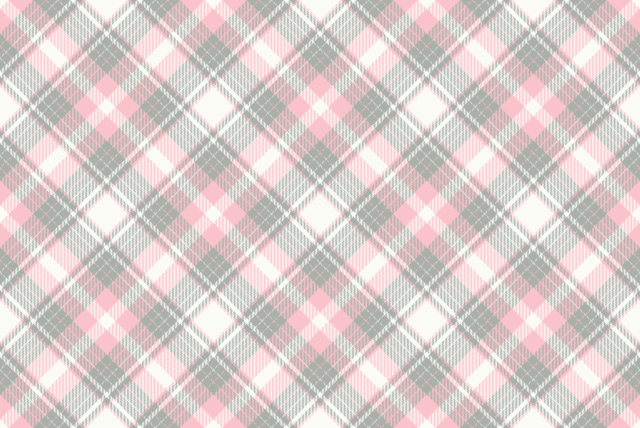
Write a Shadertoy shader that draws this pattern.

```glsl
const vec2 REPEATS = vec2(3.0, 2.0);
const float THREADS = 128.0;   // threads per sett, a multiple of the twill period
const float TWILL = 4.0;       // two over, two under
const float SHOW_THROUGH = 0.2; // share of the covered yarn that stays visible
const int SAMPLES = 4;         // antialiasing grid per side

const vec3 WHITE = vec3(0.985, 0.985, 0.965);
const vec3 PINK = vec3(0.980, 0.765, 0.800);
const vec3 GREY = vec3(0.665, 0.685, 0.660);

// Coverage of a stripe given its centre and half width
float stripe(float t, float centre, float halfWidth) {
    const float soft = 0.004;
    return 1.0 - smoothstep(halfWidth - soft, halfWidth + soft, abs(t - centre));
}

// Mirrored stripe sequence, one sett per unit
vec3 sett(float u) {
    float t = abs(fract(u + 0.5) - 0.5);
    vec3 col = WHITE;
    col = mix(col, PINK, stripe(t, 0.099, 0.058));
    col = mix(col, GREY, stripe(t, 0.243, 0.087));
    // Fine lines inside the grey band
    col = mix(col, PINK, 0.8 * stripe(t, 0.215, 0.004));
    col = mix(col, WHITE, 0.7 * stripe(t, 0.272, 0.004));
    // Pink and grey border around the wide white band
    col = mix(col, PINK, stripe(t, 0.395, 0.009));
    col = mix(col, GREY, stripe(t, 0.373, 0.016));
    return col;
}

// 1 where the warp lies on top, 0 where the weft does
float twill(vec2 thread) {
    vec2 id = floor(thread);
    return step(mod(id.x + id.y, TWILL), 0.5 * TWILL - 0.5);
}

// Plaid turned by 45 degrees, one repeat per unit
vec3 tartan(vec2 p) {
    vec2 cloth = vec2(p.x + p.y, p.x - p.y);
    float warp = mix(SHOW_THROUGH, 1.0 - SHOW_THROUGH, twill(cloth * THREADS));
    return mix(sett(cloth.y), sett(cloth.x), warp);
}

void mainImage(out vec4 fragColor, in vec2 fragCoord) {
    vec3 sum = vec3(0.0);
    for (int y = 0; y < SAMPLES; y++) {
        for (int x = 0; x < SAMPLES; x++) {
            vec2 offset = (vec2(x, y) + 0.5) / float(SAMPLES) - 0.5;
            sum += tartan((fragCoord + offset) / iResolution.xy * REPEATS);
        }
    }
    fragColor = vec4(sum / float(SAMPLES * SAMPLES), 1.0);
}
```
